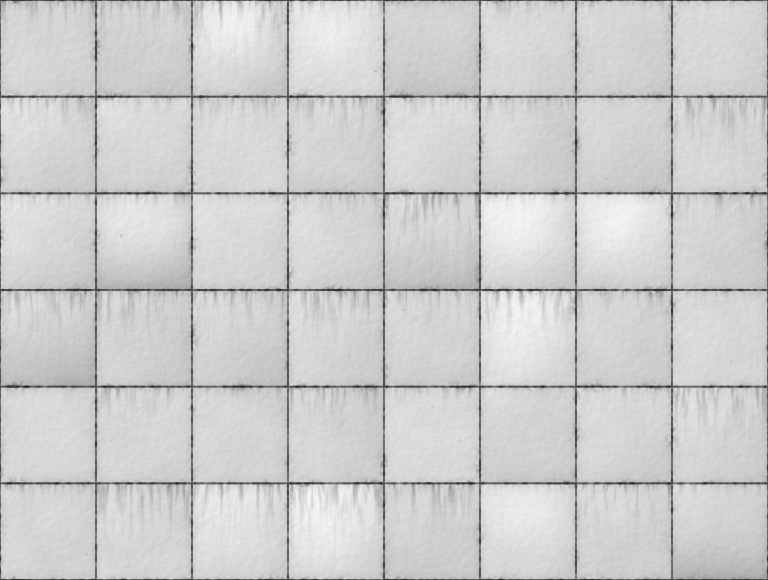
Give the GLSL for this texture, as a WebGL 2 fragment shader.

```glsl
#version 300 es
precision highp float;
// Pale square wall tiles, 8 by 6, with thin dark joints, soft shading and grime runs.
uniform vec2 u_resolution;
out vec4 outColor;

const vec2 TILES = vec2(8.0, 6.0);

vec2 hash2(vec2 p, float seed) {
  vec3 q = fract(vec3(p.xyx + seed * 17.3) * vec3(0.1031, 0.1030, 0.0973));
  q += dot(q, q.yzx + 33.33);
  return fract((q.xx + q.yz) * q.zy);
}

// Gradient at a lattice corner, wrapped to the period.
float corner(vec2 cell, vec2 offset, vec2 period, float seed) {
  float angle = 6.2832 * hash2(mod(cell, period), seed).x;
  return dot(vec2(cos(angle), sin(angle)), offset);
}

// Gradient noise over tile coordinates; whole frequencies keep it seamless.
float noise(vec2 p, vec2 frequency, float seed) {
  vec2 period = TILES * frequency;
  p *= frequency;
  vec2 i = floor(p), f = p - i;
  vec2 u = f * f * f * (f * (f * 6.0 - 15.0) + 10.0);
  vec2 e = vec2(1.0, 0.0);
  float low = mix(corner(i, f, period, seed), corner(i + e, f - e, period, seed), u.x);
  float high = mix(corner(i + e.yx, f - e.yx, period, seed),
                   corner(i + 1.0, f - 1.0, period, seed), u.x);
  return mix(low, high, u.y);
}

// Height of the rough glaze.
float relief(vec2 p) {
  return noise(p, vec2(13.0), 1.0) + 0.6 * noise(p, vec2(27.0), 2.0);
}

void main() {
  vec2 p = gl_FragCoord.xy / u_resolution * TILES;
  vec2 pixel = TILES / u_resolution;
  vec2 id = mod(floor(p), TILES), f = fract(p);
  vec2 edge = min(f, 1.0 - f);
  vec2 tone = hash2(id, 3.0), tilt = hash2(id, 4.0) - 0.5;
  vec2 wear = hash2(id, 5.0);

  // Tile body: own tone, light from the upper left, cloudy patches.
  float shade = 0.838 + 0.035 * (tone.x - 0.5);
  shade += dot(f - 0.5, vec2(-0.035, 0.035) + 0.06 * tilt);
  shade += 0.025 * noise(p, vec2(2.0), 6.0) + 0.012 * noise(p, vec2(5.0), 7.0);

  // A few tiles catch a bright glow, a few darken toward the foot.
  vec2 glow = f - vec2(0.45, 0.72);
  shade += 0.10 * smoothstep(0.72, 1.0, tone.y) * exp(-4.0 * dot(glow, glow));
  shade -= 0.12 * smoothstep(0.8, 1.0, wear.y) * pow(1.0 - f.y, 2.5);

  // Embossed grain and sparse pits.
  shade += 0.032 * (relief(p) - relief(p + vec2(-0.016, 0.016)));
  float pits = smoothstep(0.42, 0.62, noise(p, vec2(17.0), 8.0));
  shade -= 0.10 * pits * smoothstep(0.1, 0.5, noise(p, vec2(2.0), 9.0));

  // Runs of dirt hanging from the upper edge.
  float top = 1.0 - f.y;
  float streak = noise(p, vec2(15.0, 2.0), 10.0) + 0.6 * noise(p, vec2(34.0, 5.0), 11.0);
  float reach = 0.035 + 0.22 * wear.x * wear.x;
  float runs = exp(-top / reach) * smoothstep(-0.25, 0.65, streak);
  shade -= (0.12 + 0.16 * wear.x) * runs;

  // Speckled grime gathered beside the joints in broken patches.
  float speckle = noise(p, vec2(24.0), 12.0) + 0.7 * noise(p, vec2(11.0), 13.0);
  vec2 patches = vec2(noise(p, vec2(1.0, 3.0), 14.0), noise(p, vec2(3.0, 1.0), 15.0));
  vec2 gather = exp(-edge / 0.028) * smoothstep(-0.25, 0.55, patches);
  shade -= 0.42 * max(gather.x, gather.y) * smoothstep(-0.3, 0.5, speckle);
  shade -= 0.05 * exp(-min(edge.x, edge.y) / 0.045);

  // Joints: slightly ragged lines of uneven darkness, with pale chips.
  vec2 ragged = vec2(noise(p, vec2(1.0, 16.0), 16.0), noise(p, vec2(16.0, 1.0), 17.0));
  vec2 halfWidth = vec2(0.0095, 0.0105) + 0.006 * ragged;
  vec2 joint = clamp((halfWidth - edge) / pixel + 0.5, 0.0, 1.0);
  joint *= clamp(vec2(0.72, 0.80) + 0.45 * patches + 0.3 * ragged, 0.25, 1.0);
  shade = mix(shade, 0.2, max(joint.x, joint.y));
  float chip = smoothstep(0.4, 0.6, noise(p, vec2(9.0), 18.0));
  shade = mix(shade, 0.8, 0.6 * chip * smoothstep(0.05, 0.0, min(edge.x, edge.y)));

  outColor = vec4(vec3(clamp(shade, 0.0, 1.0)), 1.0);
}
```
